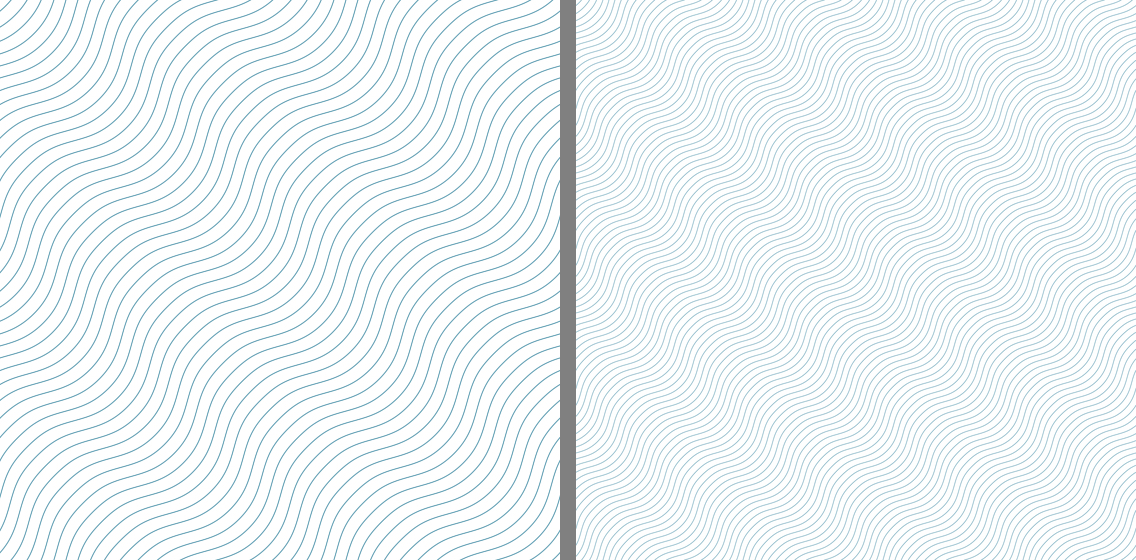
Left, the tile; right, the same tile 2 across and 2 down.
Write a WebGL 1 fragment shader that draws this pattern.

```glsl
precision highp float;
// Thin teal wave lines climbing diagonally across a white ground.
// Each line is a level of one phase field: a diagonal ramp bent by a short
// cosine series. Whole counts of tiles and lines make it wrap on all sides.

uniform vec2 u_resolution;

#define TILES 2.0                          // wave periods across and down
#define LINES 15.0                         // lines crossed per tile edge
#define LINE_WIDTH 0.00128                 // fraction of the canvas
#define SOFTNESS 0.8                       // edge filter radius in pixels
#define SHIFT -0.036                       // offset of the line family
#define HARMONICS vec3(0.0779, 0.0034, -0.0039) // wave shape, in tiles
#define LINE_COLOR vec3(0.08, 0.44, 0.56)
#define GROUND_COLOR vec3(1.0)

const float TAU = 6.2831853;
const vec3 ORDERS = vec3(1.0, 2.0, 3.0);

// Sideways displacement of the lines at position s along them
float waveHeight(float s) {
  return SHIFT + dot(HARMONICS, cos(TAU * s * ORDERS));
}

float waveSlope(float s) {
  return -TAU * dot(HARMONICS * ORDERS, sin(TAU * s * ORDERS));
}

// Distance to the nearest line, in canvas units
float lineDistance(vec2 uv) {
  vec2 p = uv * TILES;
  float along = p.x + p.y;
  float across = p.x - p.y;
  float phase = LINES * (across - waveHeight(along));
  float slope = waveSlope(along);
  float gradient = LINES * TILES * sqrt(2.0 + 2.0 * slope * slope);
  return abs(fract(phase + 0.5) - 0.5) / gradient;
}

// Filtered coverage that keeps the ink of lines thinner than a pixel
float lineCoverage(float dist, float pixel) {
  float radius = SOFTNESS * pixel;
  float halfWidth = 0.5 * LINE_WIDTH;
  return smoothstep(-radius, radius, dist + halfWidth)
       - smoothstep(-radius, radius, dist - halfWidth);
}

void main() {
  vec2 uv = gl_FragCoord.xy / u_resolution;
  float pixel = 1.0 / min(u_resolution.x, u_resolution.y);
  float ink = lineCoverage(lineDistance(uv), pixel);
  gl_FragColor = vec4(mix(GROUND_COLOR, LINE_COLOR, ink), 1.0);
}
```
